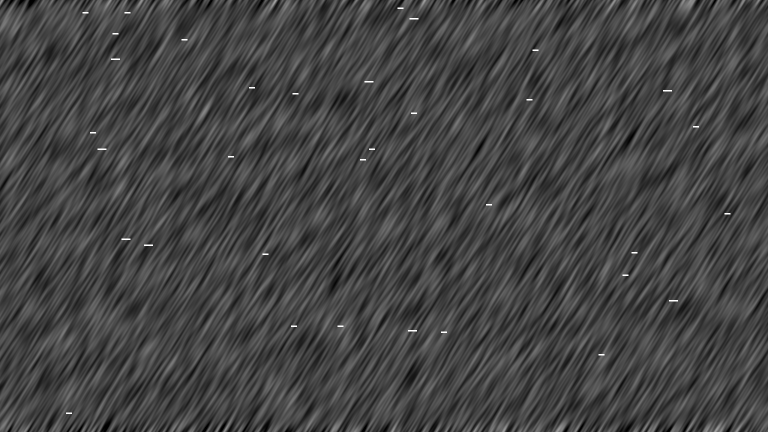
Reproduce this texture procedurally as a WebGL 1 fragment shader.

```glsl
precision highp float;
uniform vec2 u_resolution;

float hash(vec2 p) {
  vec3 q = fract(vec3(p.xyx) * vec3(0.1031, 0.1030, 0.0973));
  q += dot(q, q.yzx + 33.33);
  return fract((q.x + q.y) * q.z);
}

float cornerSlope(vec2 cell, vec2 offset) {
  float angle = 6.28318 * hash(cell);
  return dot(vec2(cos(angle), sin(angle)), offset);
}

float gradientNoise(vec2 p) {
  vec2 cell = floor(p);
  vec2 f = p - cell;
  vec2 u = f * f * f * (f * (f * 6.0 - 15.0) + 10.0);
  vec2 e = vec2(1.0, 0.0);
  float low = mix(cornerSlope(cell, f), cornerSlope(cell + e, f - e), u.x);
  float high = mix(cornerSlope(cell + e.yx, f - e.yx), cornerSlope(cell + 1.0, f - 1.0), u.x);
  return mix(low, high, u.y);
}

// Noise stretched along a slanted direction; scale is (across, along)
float streaks(vec2 p, float angle, vec2 scale, float seed) {
  vec2 along = vec2(cos(angle), sin(angle));
  vec2 across = vec2(along.y, -along.x);
  return gradientNoise(vec2(dot(p, across), dot(p, along)) * scale + seed);
}

// Pixel coverage of a thin horizontal dash
float dash(vec2 p, vec2 center, vec2 halfSize) {
  vec2 inside = (halfSize - abs(p - center)) * u_resolution.y + 0.5;
  vec2 cover = clamp(inside, 0.0, 1.0);
  return cover.x * cover.y;
}

void main() {
  vec2 p = gl_FragCoord.xy / u_resolution.y;
  float aspect = u_resolution.x / u_resolution.y;

  // Fine, medium and broad slanted fibres
  float grain = 0.20 * streaks(p, 1.02, vec2(150.0, 15.0), 311.3)
              + 0.19 * streaks(p, 1.00, vec2(103.0, 11.0), 527.7)
              + 0.10 * streaks(p, 1.04, vec2(52.0, 9.0), 743.1)
              + 0.05 * streaks(p, 1.03, vec2(22.0, 10.0), 919.9);

  // Stronger contrast along the top and bottom borders
  float border = min(p.y, 1.0 - p.y);
  grain *= 1.0 + 0.9 * (1.0 - smoothstep(0.0, 0.035, border));
  float shade = 0.263 + grain;

  // Scattered white dashes on a fine row grid
  for (int i = 0; i < 34; i++) {
    float id = float(i) * 7.0 + 3.0;
    vec2 spot = vec2(hash(vec2(id, 11.0)) * aspect, hash(vec2(id, 47.0)));
    spot = (floor(spot * 288.0) + vec2(0.0, 0.5)) / 288.0;
    float halfWidth = hash(vec2(id, 83.0)) < 0.75 ? 2.0 : 3.0;
    shade = mix(shade, 1.0, dash(p, spot, vec2(halfWidth, 0.5) / 288.0));
  }

  gl_FragColor = vec4(vec3(clamp(shade, 0.0, 1.0)), 1.0);
}
```
